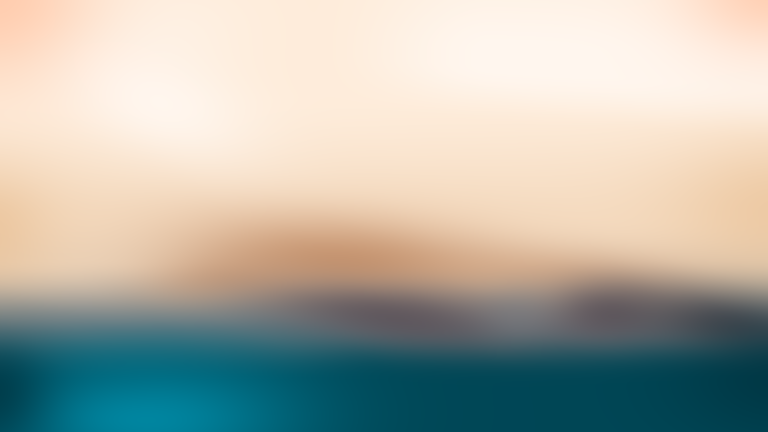
A Shadertoy shader for this background:

```glsl
// Blurred seascape: cream sky, a soft brown headland and a deep teal sea.

const vec3 CREAM  = vec3(0.995, 0.925, 0.855);
const vec3 SAND   = vec3(0.960, 0.860, 0.755);
const vec3 WHITE  = vec3(1.000, 0.972, 0.948);
const vec3 PEACH  = vec3(1.000, 0.770, 0.640);
const vec3 AMBER  = vec3(0.900, 0.720, 0.530);
const vec3 COPPER = vec3(0.760, 0.550, 0.400);
const vec3 MAUVE  = vec3(0.340, 0.300, 0.330);
const vec3 SLATE  = vec3(0.470, 0.490, 0.510);
const vec3 SEA    = vec3(0.000, 0.275, 0.335);
const vec3 TEAL   = vec3(0.000, 0.550, 0.660);
const vec3 ABYSS  = vec3(0.000, 0.200, 0.250);

// Soft ellipse, sheared so that its long axis rises by slope.
float glow(vec2 p, vec2 center, vec2 radius, float slope) {
    vec2 d = p - center;
    d.y -= slope * d.x;
    d /= radius;
    return exp(-dot(d, d));
}

// Layered sines that bend the flat bands into drifting mist.
float drift(vec2 p) {
    float sum = 0.0, amp = 0.5;
    for (int i = 0; i < 4; i++) {
        sum += amp * sin(p.x * 7.0 + 2.0 * sin(p.y * 9.0 + float(i)));
        p = mat2(1.5, 0.5, -0.4, 1.7) * p + 1.3;
        amp *= 0.5;
    }
    return sum;
}

// Vertical blend from sea through haze to sky.
vec3 backdrop(float y) {
    vec3 c = mix(SEA, SLATE, smoothstep(0.11, 0.27, y));
    c = mix(c, SAND * 0.96, smoothstep(0.23, 0.40, y));
    c = mix(c, SAND, smoothstep(0.36, 0.50, y));
    return mix(c, CREAM, smoothstep(0.48, 0.78, y));
}

vec3 paintSky(vec3 c, vec2 p) {
    // Bright cloud bank, with a lower edge that sinks to the right
    float edge = 0.785 - 0.12 * (p.x - 0.5);
    float bank = smoothstep(edge - 0.06, edge + 0.08, p.y) * smoothstep(0.40, 0.64, p.x);
    c = mix(c, WHITE, 0.85 * bank * (1.0 - 0.45 * smoothstep(0.88, 1.05, p.y)));

    // Slanted light on the left
    c = mix(c, WHITE, 0.85 * glow(p, vec2(0.20, 0.77), vec2(0.13, 0.12), -0.55));
    c = mix(c, WHITE, 0.40 * glow(p, vec2(0.20, 0.93), vec2(0.12, 0.13), 0.0));

    // Warm corners and edges
    c = mix(c, PEACH, 0.80 * glow(p, vec2(-0.01, 1.02), vec2(0.13, 0.20), 0.0));
    c = mix(c, PEACH, 0.75 * glow(p, vec2(1.01, 1.03), vec2(0.12, 0.15), 0.0));
    c = mix(c, AMBER, 0.55 * glow(p, vec2(-0.02, 0.47), vec2(0.09, 0.14), 0.0));
    return mix(c, AMBER, 0.50 * glow(p, vec2(1.02, 0.52), vec2(0.14, 0.17), 0.0));
}

vec3 paintHeadland(vec3 c, vec2 p) {
    c = mix(c, COPPER, 0.85 * glow(p, vec2(0.45, 0.405), vec2(0.20, 0.095), -0.12));
    c = mix(c, COPPER, 0.45 * glow(p, vec2(0.29, 0.36), vec2(0.10, 0.06), 0.15));
    c = mix(c, COPPER, 0.40 * glow(p, vec2(0.74, 0.365), vec2(0.17, 0.06), -0.10));

    // Shadowed foot, broken by a pale gap
    c = mix(c, MAUVE, 0.80 * glow(p, vec2(0.51, 0.265), vec2(0.17, 0.075), -0.22));
    c = mix(c, MAUVE, 0.75 * glow(p, vec2(0.79, 0.275), vec2(0.08, 0.070), 0.0));
    c = mix(c, MAUVE * 0.85, 0.80 * glow(p, vec2(0.95, 0.255), vec2(0.12, 0.068), -0.25));
    return mix(c, SLATE, 0.40 * glow(p, vec2(0.672, 0.265), vec2(0.045, 0.060), 0.0));
}

vec3 paintSea(vec3 c, vec2 p) {
    float water = 1.0 - smoothstep(0.10, 0.24, p.y);
    c = mix(c, SEA, 0.75 * water * smoothstep(0.36, 0.50, p.x));
    c = mix(c, TEAL, 0.90 * glow(p, vec2(0.19, 0.035), vec2(0.20, 0.13), 0.0));
    c = mix(c, TEAL * 0.80, 0.40 * glow(p, vec2(0.15, 0.17), vec2(0.22, 0.08), 0.0));
    c = mix(c, ABYSS, 0.75 * glow(p, vec2(-0.01, 0.09), vec2(0.075, 0.13), 0.0));
    return mix(c, ABYSS, 0.75 * glow(p, vec2(1.02, 0.13), vec2(0.14, 0.15), 0.0));
}

void mainImage(out vec4 fragColor, in vec2 fragCoord) {
    vec2 uv = fragCoord / iResolution.xy;
    vec2 p = uv + vec2(0.0, 0.007 * drift(uv));

    vec3 color = backdrop(p.y);
    color = paintSky(color, p);
    color = paintHeadland(color, p);
    color = paintSea(color, p);
    fragColor = vec4(color, 1.0);
}
```
